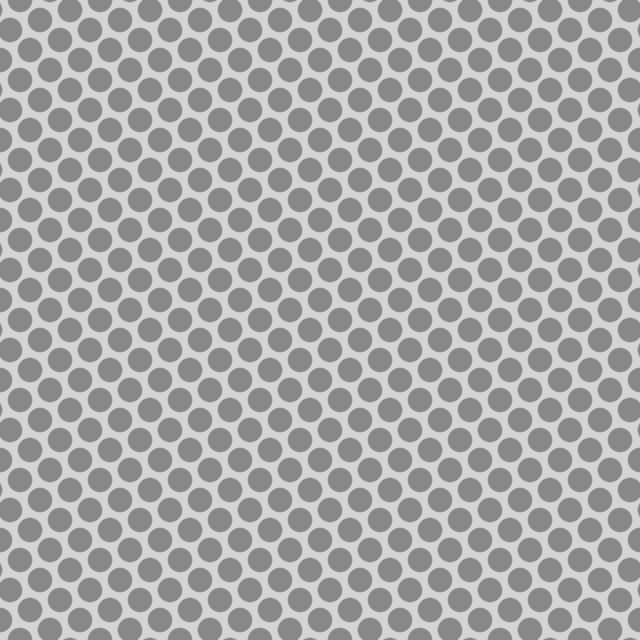
Write a Shadertoy shader that draws this pattern.

```glsl
// Seamless slanted lattice of round grey dots on a pale grey ground.

const float REPEATS = 8.0;        // tiles across and down
const float ROWS = 8.0;           // dot rows per tile, one dot in each row
const float ROW_SHIFT = 3.0;      // sideways step from one row to the next
const float FIRST_DOT = 2.0;      // position of the dot in row zero
const float DOT_RADIUS = 1.22;    // in row heights
const float EDGE_SOFTNESS = 0.67; // half width of the edge, in pixels
const vec3 DOT_COLOR = vec3(0.533);
const vec3 GROUND_COLOR = vec3(0.831);

// Signed distance to the nearest dot, in row heights
float dotLattice(vec2 p) {
    float nearest = ROWS;
    float baseRow = floor(p.y);
    for (int i = -1; i <= 2; i++) {
        float row = baseRow + float(i);
        float offset = p.x - FIRST_DOT - ROW_SHIFT * row;
        float dx = mod(offset + 0.5 * ROWS, ROWS) - 0.5 * ROWS;
        nearest = min(nearest, length(vec2(dx, p.y - row)));
    }
    return nearest - DOT_RADIUS;
}

void mainImage(out vec4 fragColor, in vec2 fragCoord) {
    float unitsAcross = REPEATS * ROWS;
    vec2 p = fragCoord / iResolution.xy * unitsAcross;

    // Blend across the dot edge
    float edge = EDGE_SOFTNESS * unitsAcross / min(iResolution.x, iResolution.y);
    float ground = clamp(0.5 + 0.5 * dotLattice(p) / edge, 0.0, 1.0);
    fragColor = vec4(mix(DOT_COLOR, GROUND_COLOR, ground), 1.0);
}
```
